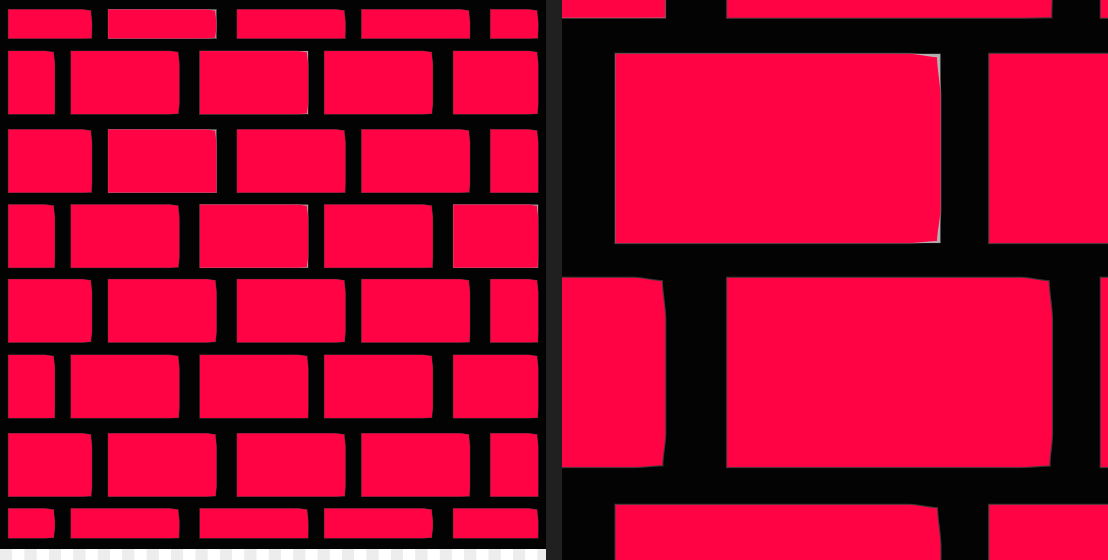
Left, the full canvas; right, a detail of the centre.
A Shadertoy shader for this pattern:

```glsl
// Flat red brick wall in running bond, black mortar and frame, checkered strip below
#define UNITS 768.0                   // canvas height in layout units
#define PITCH vec2(173.8, 104.2)      // brick spacing
#define BRICK vec2(148.5, 86.5)       // brick size
#define ORIGIN vec2(-22.5, 70.0)      // upper left of the first brick
#define BOND_SHIFT 51.0               // slide of alternate courses
#define PANEL vec4(11.5, 13.0, 738.0, 738.0) // clip: left, top, right, bottom
#define COURSE_NUDGE vec4(0.0, 3.4, 2.2, 0.4) // uneven course heights
#define WEAR 1.6                      // corner wear depth
#define STRIP_TOP 753.0
#define CHECK 16.75
#define RED vec3(1.0, 0.01, 0.27)
#define MORTAR vec3(0.01)

float hash(vec2 p) {
    return fract(sin(dot(p, vec2(41.3, 289.1))) * 4375.5);
}

// Signed distance to an upright box given by two corners
float boxDistance(vec2 p, vec2 lo, vec2 hi) {
    vec2 d = max(lo - p, p - hi);
    return max(d.x, d.y);
}

float fill(float d, float aa) {
    return 1.0 - smoothstep(-0.7 * aa, 0.7 * aa, d);
}

// 1 at an edge, fading to 0 at the given reach
float nearEdge(float d, float reach) {
    return 1.0 - smoothstep(0.0, reach, abs(d));
}

vec3 wall(vec2 p, float aa) {
    // Course and brick index
    float course = floor((p.y - ORIGIN.y + 10.0) / PITCH.y);
    float slide = BOND_SHIFT * (1.0 - mod(course, 2.0));
    float column = floor((p.x + slide - ORIGIN.x + 12.0) / PITCH.x);
    vec2 id = vec2(column, course);

    // Brick corners, with uneven joints, clipped to the panel
    vec2 corner = ORIGIN + id * PITCH;
    corner.x -= slide + 3.0 * mod(column, 2.0);
    corner.y += COURSE_NUDGE[int(mod(course, 4.0))];
    vec2 lo = max(corner, PANEL.xy);
    vec2 hi = min(corner + BRICK, PANEL.zw);

    // Worn right-hand corners
    float lowWear = WEAR * hash(id + 7.0);
    float sideReach = nearEdge(p.x - hi.x, 15.0);
    vec2 wornLo = lo + vec2(0.0, WEAR * sideReach);
    vec2 wornHi = hi - vec2(WEAR * nearEdge(p.y - lo.y, 20.0)
                          + lowWear * nearEdge(p.y - hi.y, 16.0),
                            0.6 * lowWear * sideReach);

    // Pale chips and hairline rim under the red face
    float whole = boxDistance(p, lo, hi);
    float worn = boxDistance(p, wornLo, wornHi);
    float chip = step(0.72, hash(id + 3.0));
    vec3 col = mix(MORTAR, vec3(0.5, 0.42, 0.43),
                   0.5 * fill(worn - 0.5, aa));
    col = mix(col, vec3(0.85), 0.8 * chip * fill(whole, aa));
    return mix(col, RED, fill(worn, aa));
}

vec3 checkStrip(float x, float aa) {
    float wave = abs(mod(x, 2.0 * CHECK) - CHECK);
    // The first half of every pair is the darker check
    float side = mod(x, 2.0 * CHECK) - CHECK;
    float edge = sign(side) * min(wave, CHECK - wave);
    return vec3(mix(0.93, 1.0, smoothstep(-0.5 * aa, 0.5 * aa, edge)));
}

void mainImage(out vec4 fragColor, in vec2 fragCoord) {
    float aa = UNITS / iResolution.y;
    vec2 p = vec2(fragCoord.x, iResolution.y - fragCoord.y) * aa;
    float strip = smoothstep(-0.5 * aa, 0.5 * aa, p.y - STRIP_TOP);
    vec3 col = mix(wall(p, aa), checkStrip(p.x, aa), strip);
    fragColor = vec4(col, 1.0);
}
```
